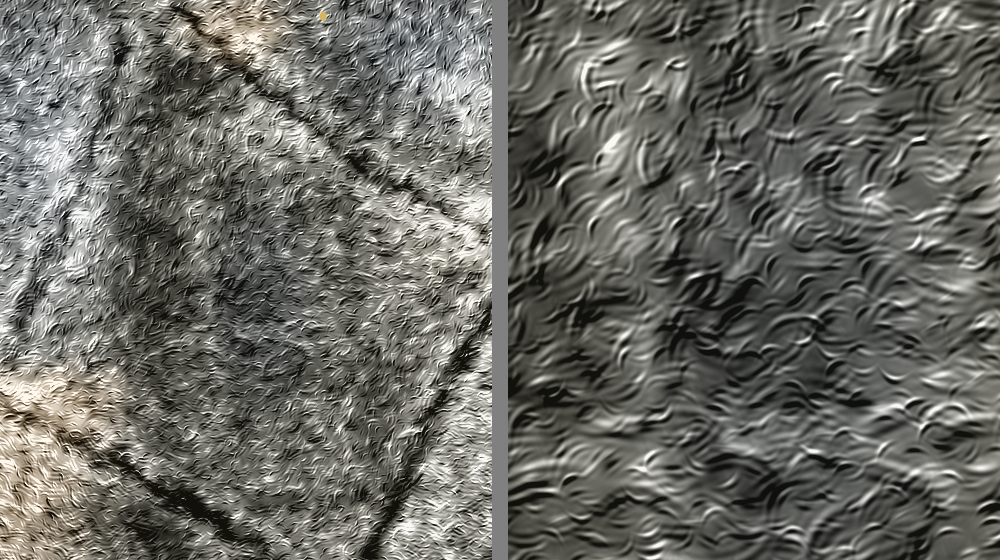
Left: the whole. Right: its middle third, enlarged.
Give the GLSL for this texture, as a WebGL 2 fragment shader.

```glsl
#version 300 es
precision highp float;
// Rumpled grey plush with beige patches, sewn into a slanted panel.
// Jittered cells hold tufts of parallel hairs that follow a smooth nap field;
// soft blobs set the broad light, and ragged polyline distances carve the seams.

uniform vec2 u_resolution;
out vec4 fragColor;

vec2 hash2(vec2 p) {
  vec3 q = fract(p.xyx * vec3(0.1031, 0.1030, 0.0973));
  q += dot(q, q.yzx + 33.33);
  return fract((q.xx + q.yz) * q.zy);
}

float blob(vec2 p, vec2 center, vec2 radius) {
  vec2 d = (p - center) / radius;
  return exp(-dot(d, d));
}

float segment(vec2 p, vec2 a, vec2 b) {
  vec2 d = b - a;
  return length(p - a - d * clamp(dot(p - a, d) / dot(d, d), 0.0, 1.0));
}

float seam(vec2 p, vec2 a, vec2 b, vec2 c, vec2 d) {
  return min(segment(p, a, b), min(segment(p, b, c), segment(p, c, d)));
}

// Layered, warped sines for uneven patches, about -1 to 1
float mottle(vec2 p) {
  float sum = 0.0, gain = 0.5;
  for (int i = 0; i < 4; i++) {
    p = mat2(0.8, 0.6, -0.6, 0.8) * p + 0.7 * sin(p.yx * 1.3 + float(i));
    sum += gain * sin(p.x) * sin(p.y + 1.7);
    p *= 1.8;
    gain *= 0.75;
  }
  return sum;
}

// Cloth beyond the lower right seam
float flatCloth(vec2 p) {
  return smoothstep(0.0, 0.03, p.x - 0.66 - 0.49 * p.y);
}

// Direction in which the pile lies
float napAngle(vec2 p) {
  float angle = 0.55 + 0.3 * sin(p.x * 9.0 + 2.0 * sin(p.y * 7.0));
  angle += 0.4 * blob(p, vec2(0.1, 0.65), vec2(0.15, 0.3));
  angle -= 1.5 * blob(p, vec2(0.04, 0.12), vec2(0.17, 0.2));
  angle += 0.5 * blob(p, vec2(0.75, 0.85), vec2(0.2));
  return mix(angle, 0.1, flatCloth(p));
}

// Tufts of curved hairs; some carry one bright curl above a soft shadow
float tufts(vec2 p, float size, float hairs) {
  vec2 g = p / size, cell = floor(g);
  float sum = 0.0;
  for (int y = -1; y <= 1; y++)
  for (int x = -1; x <= 1; x++) {
    vec2 id = cell + vec2(x, y);
    vec2 seed = id + 9.0 * hairs + 40.0;
    vec2 root = id + hash2(seed);
    vec2 rnd = hash2(seed + 71.7), pick = hash2(seed + 133.1);
    float angle = napAngle(root * size) + (rnd.x - 0.5) * 1.3;
    vec2 along = vec2(cos(angle), sin(angle)), d = g - root;
    float a = dot(d, along);
    float b = dot(d, vec2(-along.y, along.x)) + (rnd.y - 0.5) * 1.5 * a * a;
    float body = 1.7 * (pick.x - 0.5) + 0.8 * a;
    body += 0.75 * sin(b * hairs + 6.3 * rnd.y + 2.0 * a);
    float curl = exp(-pow((b - 0.1) / 0.08, 2.0)) - 0.6 * exp(-pow((b + 0.1) / 0.13, 2.0));
    curl *= 1.3 * smoothstep(0.35, 1.0, pick.y);
    sum += (body * exp(-b * b / 0.07) + curl) * exp(-a * a / 0.18);
  }
  return sum;
}

void main() {
  vec2 p = gl_FragCoord.xy / u_resolution.y;
  float patches = mottle(p * 24.0), clumps = mottle(p * 61.0 + 5.0);
  float cloth = flatCloth(p);
  float pile = 0.22 * tufts(p, 0.043, 34.0) + 0.29 * tufts(p, 0.025, 25.0)
    + 0.32 * tufts(p, 0.0135, 16.0);

  // Beige dye and cool highlights
  float beige = blob(p, vec2(0.02, 0.11), vec2(0.17, 0.18))
    + 0.8 * blob(p, vec2(0.1, 0.28), vec2(0.15, 0.07))
    + 0.9 * blob(p, vec2(0.42, 0.95), vec2(0.1, 0.08))
    + 0.4 * blob(p, vec2(0.8, 0.55), vec2(0.12, 0.09));
  beige = smoothstep(0.1, 1.0, beige + 0.16 * patches + 0.25 * pile);
  float cool = blob(p, vec2(0.05, 0.78), vec2(0.17, 0.35))
    + blob(p, vec2(0.76, 0.92), vec2(0.2, 0.14))
    + 0.6 * blob(p, vec2(0.47, 0.47), vec2(0.1, 0.2));

  // Broad light and shade
  float tone = 0.42 + 0.13 * patches + 0.06 * clumps + 0.2 * beige + 0.18 * cloth;
  tone += 0.19 * blob(p, vec2(0.08, 0.67), vec2(0.12, 0.36));
  tone += 0.36 * blob(p, vec2(0.84, 0.83), vec2(0.13, 0.1));
  tone += 0.34 * blob(p, vec2(0.85, 0.6), vec2(0.11, 0.07));
  tone += 0.18 * blob(p, vec2(0.5, 0.77), vec2(0.12, 0.07));
  tone += 0.1 * blob(p, vec2(0.7, 0.47), vec2(0.14, 0.12));
  tone -= 0.26 * blob(p, vec2(0.35, 0.86), vec2(0.07, 0.05));
  tone -= 0.18 * blob(p, vec2(0.26, 0.58), vec2(0.07, 0.28));
  tone -= 0.12 * blob(p, vec2(0.47, 0.44), vec2(0.14, 0.22));
  tone -= 0.16 * blob(p, vec2(0.65, 0.8), vec2(0.12, 0.08));
  tone -= 0.26 * blob(p, vec2(0.3, 0.06), vec2(0.13, 0.09));
  tone -= 0.17 * blob(p, vec2(0.7, 0.17), vec2(0.06, 0.2));

  // Seams: ragged dark creases between raised lips
  vec2 q = p + 0.006 * sin(p.yx * 75.0 + 2.0 * sin(p * 43.0)) + 0.004 * clumps;
  float left = seam(q, vec2(0.22, 0.92), vec2(0.14, 0.66), vec2(0.065, 0.49), vec2(0.02, 0.36));
  float upper = seam(q, vec2(0.31, 0.99), vec2(0.49, 0.83), vec2(0.68, 0.68), vec2(0.89, 0.58));
  float lower = seam(q, vec2(-0.02, 0.29), vec2(0.2, 0.18), vec2(0.34, 0.1), vec2(0.52, -0.02));
  float right = seam(q, vec2(0.9, 0.48), vec2(0.79, 0.3), vec2(0.72, 0.14), vec2(0.65, -0.02));
  float crease = min(min(left + 0.003, upper), min(lower, right + 0.002));
  crease = max(crease + 0.012 * pile, 0.0);
  tone += 0.19 * exp(-pow((crease - 0.036) / 0.02, 2.0));
  tone -= 0.3 * exp(-pow(crease / 0.008, 2.0)) * smoothstep(-0.5, 0.3, patches + clumps);
  tone -= 0.15 * exp(-pow(crease / 0.018, 2.0));

  // Pile contrast grows with light; fine knit rows mark the side cloth
  float rows = sin(690.0 * (p.y + 0.15 * p.x) + 3.0 * patches + 2.0 * clumps);
  float relief = pile * mix(0.75, 1.2, smoothstep(0.2, 0.65, tone)) + 0.09 * rows * cloth;
  float value = clamp(tone + relief, 0.06, 0.97);

  // Tints fade toward black and white
  vec3 tint = mix(vec3(0.01, 0.005, -0.03), vec3(-0.02, 0.0, 0.01), min(cool, 1.0));
  tint = mix(tint, vec3(0.07, 0.005, -0.085), beige);
  vec3 color = value + tint * (0.4 + 2.4 * value * (1.0 - value));
  float fleck = smoothstep(0.011, 0.006, length((p - vec2(0.577, 0.971)) * vec2(1.3, 1.0)));
  fragColor = vec4(mix(color, vec3(0.83, 0.71, 0.38), fleck), 1.0);
}
```
